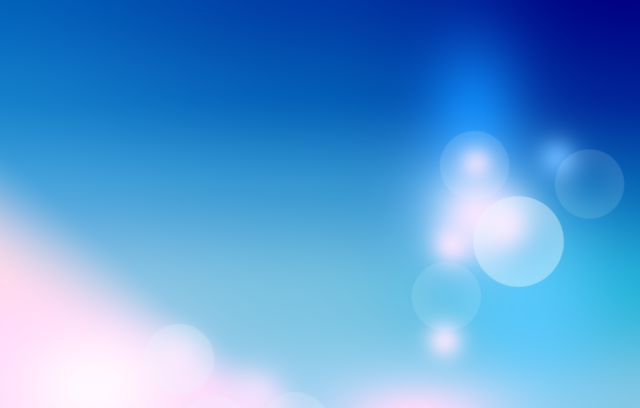
A Shadertoy shader for this background:

```glsl
// Five-stop vertical colour ramp, bottom to top
vec3 ramp(float y, vec3 a, vec3 b, vec3 c, vec3 d, vec3 e) {
    vec3 col = mix(a, b, smoothstep(0.0, 0.32, y));
    col = mix(col, c, smoothstep(0.26, 0.62, y));
    col = mix(col, d, smoothstep(0.54, 0.78, y));
    return mix(col, e, smoothstep(0.70, 1.05, y));
}

// Elliptical Gaussian falloff
float glow(vec2 p, vec2 center, vec2 radius) {
    vec2 d = (p - center) / radius;
    return exp(-dot(d, d));
}

// Bokeh spots: center, radius, strength
const vec4 SPOTS[5] = vec4[5](
    vec4(1.165, 0.475, 0.085, 0.85),
    vec4(1.235, 0.450, 0.075, 0.90),
    vec4(1.108, 0.400, 0.050, 0.85),
    vec4(1.167, 0.600, 0.045, 0.75),
    vec4(1.090, 0.165, 0.045, 0.85));

// Translucent discs: center, radius, opacity
const vec4 DISCS[7] = vec4[7](
    vec4(1.163, 0.594, 0.085, 0.13),
    vec4(1.445, 0.549, 0.085, 0.13),
    vec4(1.094, 0.273, 0.085, 0.13),
    vec4(1.271, 0.408, 0.111, 0.42),
    vec4(0.439, 0.120, 0.086, 0.24),
    vec4(0.526, -0.055, 0.086, 0.24),
    vec4(0.724, -0.047, 0.086, 0.18));

void mainImage(out vec4 fragColor, in vec2 fragCoord) {
    vec2 p = fragCoord / iResolution.y;
    float pixel = 1.0 / iResolution.y;

    // Sky: left, middle and right ramps blended across
    vec3 left = ramp(p.y, vec3(0.75, 0.82, 0.95), vec3(0.62, 0.78, 0.91),
        vec3(0.25, 0.63, 0.86), vec3(0.09, 0.51, 0.80), vec3(0.0, 0.38, 0.73));
    vec3 middle = ramp(p.y, vec3(0.55, 0.80, 0.92), vec3(0.47, 0.76, 0.88),
        vec3(0.18, 0.57, 0.81), vec3(0.01, 0.38, 0.72), vec3(0.0, 0.22, 0.64));
    vec3 right = ramp(p.y, vec3(0.50, 0.77, 0.88), vec3(0.12, 0.69, 0.83),
        vec3(0.01, 0.36, 0.69), vec3(0.0, 0.15, 0.60), vec3(0.0, 0.0, 0.51));
    vec3 col = mix(left, middle, smoothstep(-0.1, 0.85, p.x));
    col = mix(col, right, smoothstep(0.75, 1.55, p.x));

    // Blue beam and the pale light around the spots
    col = mix(col, vec3(0.04, 0.56, 1.0), 0.85 * glow(p, vec2(1.16, 0.69), vec2(0.12, 0.20)));
    col = mix(col, vec3(0.34, 0.79, 1.0), 0.85 * glow(p, vec2(1.30, 0.24), vec2(0.20, 0.27)));
    col = mix(col, vec3(0.60, 0.82, 1.0), 0.85 * glow(p, vec2(1.15, 0.48), vec2(0.15, 0.16)));
    col = mix(col, vec3(0.42, 0.72, 1.0), 0.85 * glow(p, vec2(1.365, 0.61), vec2(0.05)));

    // Pink cloud with a white core, softer to the left
    float cloudTop = 0.47 - 0.80 * p.x + 0.20 * p.x * p.x;
    float softness = mix(0.18, 0.08, smoothstep(0.0, 0.6, p.x));
    float cloud = 1.0 - smoothstep(-softness, softness, p.y - cloudTop);
    cloud *= 1.0 - smoothstep(0.65, 1.0, p.x);
    vec3 pink = mix(vec3(1.0, 0.85, 0.98), vec3(1.0, 0.86, 0.92),
        smoothstep(0.15, 0.40, p.y));
    col = mix(col, pink, cloud);
    col = mix(col, vec3(1.0), 0.85 * glow(p, vec2(0.23, 0.05), vec2(0.19, 0.14)));
    col = mix(col, vec3(1.0, 0.93, 1.0), 0.6 * glow(p, vec2(0.44, 0.13), vec2(0.06)));
    col = mix(col, vec3(1.0, 0.90, 1.0), 0.7 * glow(p, vec2(0.63, 0.03), vec2(0.07)));

    // Pink rise on the lower edge
    col = mix(col, vec3(0.80, 0.88, 1.0), 0.6 * glow(p, vec2(1.05, 0.0), vec2(0.35, 0.12)));
    col = mix(col, vec3(1.0, 0.86, 0.98), glow(p, vec2(1.02, -0.02), vec2(0.17, 0.07)));

    // Soft spots
    for (int i = 0; i < 5; i++) {
        vec4 s = SPOTS[i];
        col = mix(col, vec3(1.0, 0.91, 1.0), s.w * glow(p, s.xy, vec2(s.z)));
    }

    // Discs, brighter towards the rim
    for (int i = 0; i < 7; i++) {
        vec4 disc = DISCS[i];
        float d = length(p - disc.xy);
        float inside = 1.0 - smoothstep(-pixel, pixel, d - disc.z);
        float rim = mix(0.4, 1.0, smoothstep(0.0, 1.0, d / disc.z));
        col = mix(col, vec3(0.92, 0.97, 1.0), disc.w * rim * inside);
    }

    fragColor = vec4(col, 1.0);
}
```
